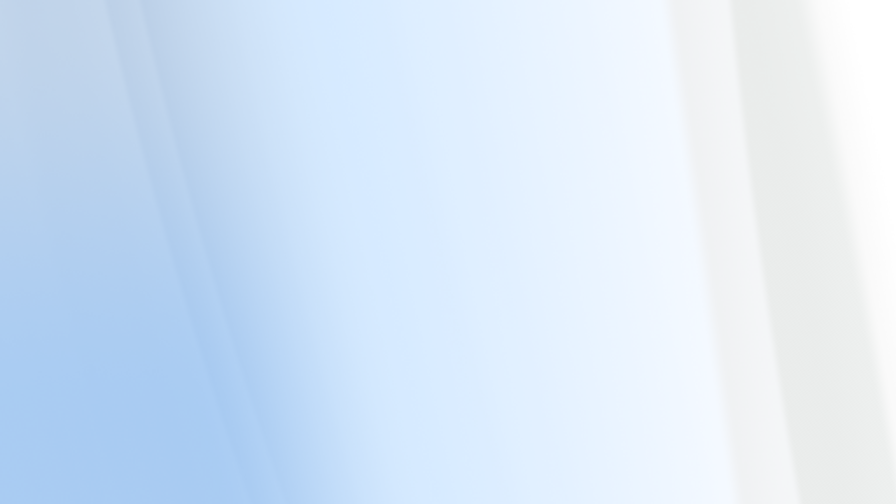
This background is drawn by a WebGL 1 fragment shader. Its source:

```glsl
precision highp float;
// Soft blue-to-white backdrop with slanted translucent folds and pale grey drapes.
uniform vec2 u_resolution;

#define DUSTY_BLUE vec3(0.760, 0.835, 0.920)
#define DEEP_BLUE vec3(0.662, 0.798, 0.950)
#define SKY_BLUE vec3(0.842, 0.920, 1.000)
#define ICE_WHITE vec3(0.960, 0.978, 1.000)
#define MIST_GREY vec3(0.940, 0.946, 0.952)
#define DRAPE_GREY vec3(0.918, 0.927, 0.923)
#define FOLD_DEPTH 0.026
#define STREAK_DEPTH 0.006
#define WEAVE_DEPTH 0.004

float hash(float n) {
  return fract(sin(n * 127.1) * 43758.55);
}

float noise(float x) {
  float cell = floor(x);
  float f = fract(x);
  return mix(hash(cell), hash(cell + 1.0), f * f * (3.0 - 2.0 * f));
}

// Signed distance across a slanted, slightly bent edge; drop runs downward.
float edgeDistance(vec2 p, float top, float slope, float bend) {
  return p.x - top - (slope + bend * p.y) * p.y;
}

// Shadow that starts crisply at an edge and fades to its right.
float foldShadow(float d, float sharpness, float reach) {
  return smoothstep(-sharpness, sharpness, d) * exp(-max(d, 0.0) / reach);
}

// Broad gradient from the blue left side to the icy centre right.
vec3 skyGradient(vec2 p) {
  vec3 blue = mix(DUSTY_BLUE, DEEP_BLUE, smoothstep(0.0, 0.85, p.y));
  float middle = 0.37 + 0.12 * p.y;
  vec3 color = mix(blue, SKY_BLUE, smoothstep(middle - 0.25, middle, p.x));
  float pale = clamp((p.x - middle) / (0.76 + 0.06 * p.y - middle), 0.0, 1.0);
  return mix(color, ICE_WHITE, pale);
}

// Overlapping translucent folds on the blue side.
float blueFolds(vec2 p) {
  float shade = 0.0;
  for (int i = 0; i < 2; i++) {
    float d = edgeDistance(p, 0.117 + 0.039 * float(i), 0.13, 0.033);
    shade += foldShadow(d, 0.005, 0.055) - 0.45 * foldShadow(-d, 0.005, 0.03);
  }
  float corner = foldShadow(edgeDistance(p, 0.015, 0.08, 0.02), 0.02, 0.06);
  return shade * mix(0.85, 0.4, p.y) + 0.4 * corner * (1.0 - p.y);
}

// Grey panels and the white opening at the far right.
vec3 drapes(vec3 color, vec2 p) {
  float first = edgeDistance(p, 0.742, 0.078, 0.0);
  float second = edgeDistance(p, 0.814, 0.055, 0.023);
  float third = edgeDistance(p, 0.900, 0.118, -0.012);

  vec3 mist = MIST_GREY + 0.018 * smoothstep(0.0, 0.07, first);
  color = mix(color, mist, smoothstep(-0.008, 0.014, first));

  float weave = sin(p.x * 1500.0 + p.y * 260.0) * sin(p.y * 900.0);
  vec3 cloth = DRAPE_GREY + 0.012 * smoothstep(-0.07, 0.0, third);
  cloth += WEAVE_DEPTH * weave * smoothstep(0.1, 0.5, p.y);
  color = mix(color, cloth, smoothstep(-0.005, 0.007, second));

  vec3 opening = vec3(mix(0.978, 1.0, smoothstep(0.0, 0.055, third)));
  float softness = mix(0.016, 0.008, p.y);
  return mix(color, opening, smoothstep(-softness, softness, third));
}

void main() {
  // x runs rightward and y downward from the top edge, both 0 to 1.
  vec2 uv = gl_FragCoord.xy / u_resolution;
  vec2 p = vec2(uv.x, 1.0 - uv.y);

  vec3 color = skyGradient(p);
  color -= FOLD_DEPTH * blueFolds(p) * vec3(1.0, 0.85, 0.6);

  // Faint streaks that follow the slant of the folds.
  float across = edgeDistance(p, 0.0, 0.12, 0.02);
  float streak = 0.6 * noise(across * 28.0 + 7.0) + 0.4 * noise(across * 75.0);
  color += STREAK_DEPTH * (streak - 0.5) * vec3(1.0, 0.9, 0.6);

  color = drapes(color, p);

  // Fine grain hides banding.
  vec2 cell = floor(uv * vec2(512.0, 288.0));
  color += 0.002 * (hash(cell.x * 0.37 + cell.y * 1.93) - 0.5);
  gl_FragColor = vec4(clamp(color, 0.0, 1.0), 1.0);
}
```
